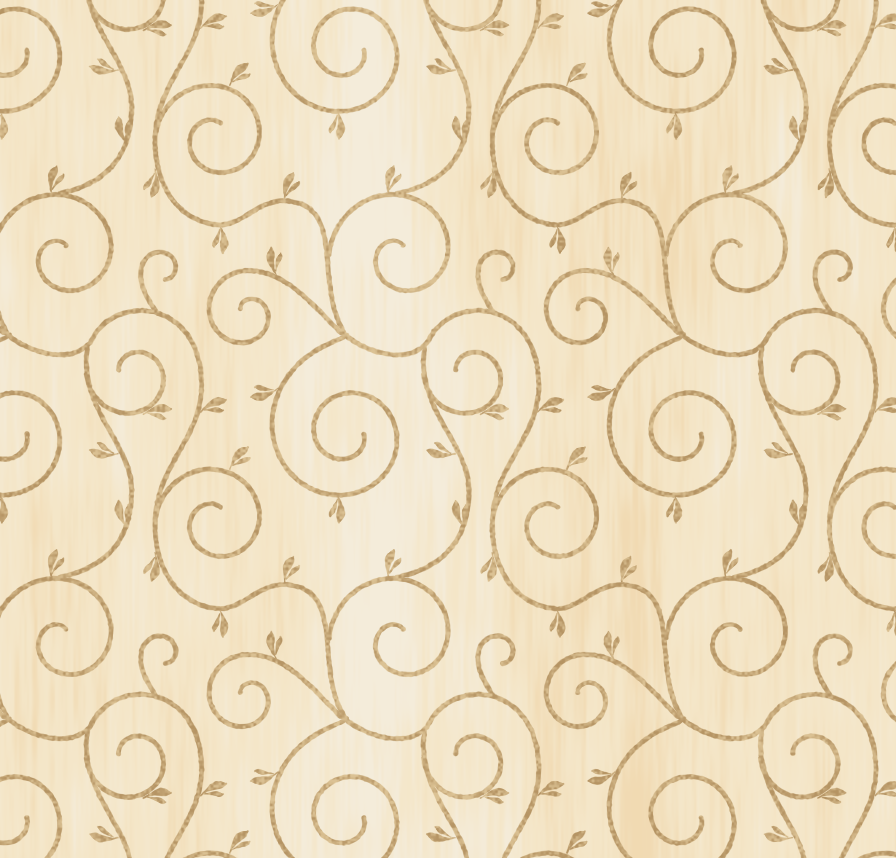
Write a Shadertoy shader that draws this pattern.

```glsl
#define VIEW_WIDTH 768.0
#define TILE vec2(289.0, 329.0)
#define LINE_HALF 2.1
#define CREAM_LIGHT vec3(0.955, 0.925, 0.855)
#define CREAM_MID vec3(0.957, 0.902, 0.785)
#define CREAM_DARK vec3(0.945, 0.855, 0.700)
#define INK_LIGHT vec3(0.86, 0.76, 0.58)
#define INK_DARK vec3(0.71, 0.58, 0.39)
#define TAU 6.2832

float hash(vec2 p) {
    vec3 q = fract(p.xyx * 0.1031);
    q += dot(q, q.yzx + 33.33);
    return fract((q.x + q.y) * q.z);
}

float noise(vec2 p) {
    vec2 i = floor(p), f = fract(p);
    f = f * f * (3.0 - 2.0 * f);
    return mix(mix(hash(i), hash(i + vec2(1, 0)), f.x),
               mix(hash(i + vec2(0, 1)), hash(i + 1.0), f.x), f.y);
}

// Nearest repeat of an offset
vec2 wrap(vec2 d) { return d - TILE * floor(d / TILE + 0.5); }

vec2 polar(float turns) { return vec2(cos(turns * TAU), sin(turns * TAU)); }

// shape: outer radius, inner radius, easing; start and sweep are in turns
float spiral(vec2 p, vec2 centre, vec3 shape, float start, float sweep) {
    vec2 d = wrap(p - centre);
    float way = sign(sweep), span = abs(sweep), best = 1e3;
    float a = fract((atan(d.y, d.x) / TAU - start) * way);
    for (int i = -1; i < 3; i++) {
        float t = clamp(a + float(i), 0.0, span);
        float r = mix(shape.x, shape.y, pow(t / span, shape.z));
        best = min(best, length(d - r * polar(start + way * t)));
    }
    return best;
}

// Distance to a cubic curve
float stem(vec2 p, vec2 a, vec2 b, vec2 c, vec2 e) {
    vec2 middle = 0.5 * (a + e), prev = a - middle;
    vec2 d = wrap(p - middle);
    float best = 1e3;
    for (int i = 1; i <= 12; i++) {
        float t = float(i) / 12.0, u = 1.0 - t;
        vec2 next = u*u*u*a + 3.0*u*u*t*b + 3.0*u*t*t*c + t*t*t*e - middle;
        vec2 s = next - prev, q = d - prev;
        best = min(best, length(q - s * clamp(dot(q, s) / dot(s, s), 0.0, 1.0)));
        prev = next;
    }
    return best;
}

// Long bud with a shorter side lobe
float leaf(vec2 p, vec2 root, float turns) {
    vec2 d = wrap(p - root), axis = polar(turns);
    d = vec2(dot(d, axis), dot(d, vec2(-axis.y, axis.x)));
    float best = 1e3;
    for (int i = 0; i < 2; i++) {
        float side = float(i), size = 24.0 - 10.0 * side;
        vec2 q = d - vec2(4.0 * side, 0.0);
        float t = clamp(q.x / size, 0.0, 1.0);
        float bend = mix(-2.5 * sin(TAU * 0.5 * t), 7.0 * t, side);
        float girth = 0.7 + (2.9 - side) * sin(TAU * 0.5 * t * t);
        best = min(best, length(q - vec2(t * size, bend)) - girth);
    }
    return best;
}

float vines(vec2 p) {
    // Scrolls
    float d = spiral(p, vec2(297, 372), vec3(85, 15, 0.6), 0.75, -1.75);
    d = min(d, spiral(p, vec2(343, 218), vec3(61, 8, 1.0), 0.5, 1.3));
    d = min(d, spiral(p, vec2(403, 321), vec3(40, 13, 1.0), 0.5, -0.95));
    d = min(d, spiral(p, vec2(474, 447), vec3(52, 13, 1.0), 0.5, 1.3));
    d = min(d, spiral(p, vec2(211, 268), vec3(36, 6, 1.25), 0.75, -1.15));
    d = min(d, spiral(p, vec2(139, 231), vec3(18, 9, 1.0), 0.5, 0.7));
    // Main winding stem
    d = min(d, stem(p, vec2(292, 284), vec2(312, 303), vec2(350, 313), vec2(366, 294)));
    d = min(d, stem(p, vec2(366, 294), vec2(385, 250), vec2(462, 255), vec2(462, 330)));
    d = min(d, stem(p, vec2(462, 330), vec2(462, 375), vec2(424, 398), vec2(422, 445)));
    d = min(d, stem(p, vec2(422, 445), vec2(420, 485), vec2(440, 520), vec2(478, 522)));
    d = min(d, stem(p, vec2(478, 522), vec2(500, 520), vec2(510, 500), vec2(535, 501)));
    d = min(d, stem(p, vec2(246, 172), vec2(298, 176), vec2(268, 245), vec2(296, 287)));
    // Side stems
    d = min(d, stem(p, vec2(364, 296), vec2(355, 350), vec2(402, 380), vec2(402, 420)));
    d = min(d, stem(p, vec2(402, 420), vec2(402, 465), vec2(378, 487), vec2(340, 495)));
    d = min(d, stem(p, vec2(292, 285), vec2(268, 262), vec2(245, 231), vec2(212, 232)));
    d = min(d, stem(p, vec2(134, 268), vec2(126, 255), vec2(119, 245), vec2(121, 231)));
    d -= LINE_HALF;
    // Leaves: root and direction
    vec3 leaves[12] = vec3[12](
        vec3(289, 424, 0.24), vec3(238, 333, 0.45), vec3(390, 389, 0.52),
        vec3(398, 452, 0.70), vec3(461, 353, 0.93), vec3(486, 402, 0.86),
        vec3(412, 355, 0.97), vec3(333, 495, 0.78), vec3(188, 193, 0.23),
        vec3(244, 171, 0.80), vec3(133, 145, 0.27), vec3(237, 236, 0.72));
    for (int i = 0; i < 12; i++) d = min(d, leaf(p, leaves[i].xy, leaves[i].z));
    return d;
}

float band(float x, float centre, float width) {
    float t = (x - centre) / width;
    return exp(-t * t);
}

// Cream cloth with soft panels and vertical streaks
vec3 cloth(vec2 p) {
    float glow = band(p.x, 325.0, 75.0);
    float tone = 0.42 + 0.4 * glow - 0.2 * band(p.x, 540.0, 45.0) + 0.12 * band(p.x, 640.0, 50.0);
    tone += 0.40 * (noise(p / vec2(26, 170)) - 0.5);
    tone += 0.32 * (noise(p / vec2(5, 120) + 40.0) - 0.5);
    tone += 0.22 * (noise(p / vec2(2.2, 30) + 90.0) - 0.5);
    tone += 0.16 * (noise(p / vec2(45, 40) + 7.0) - 0.5);
    vec3 col = mix(CREAM_DARK, CREAM_MID, smoothstep(0.0, 0.5, tone));
    return mix(col, CREAM_LIGHT, smoothstep(0.45, 0.95, tone));
}

void mainImage(out vec4 fragColor, in vec2 fragCoord) {
    float pixel = VIEW_WIDTH / iResolution.x;
    vec2 p = vec2(fragCoord.x, iResolution.y - fragCoord.y) * pixel;
    float d = vines(p) + 0.7 * (noise(p / 2.5) - 0.5);
    // Twisted thread, paler over the bright panel
    float thread = noise(p / 2.3 + 15.0) * 0.7 + 0.3 * noise(p / 40.0);
    thread += 0.15 * band(p.x, 325.0, 90.0);
    vec3 ink = mix(INK_DARK, INK_LIGHT, smoothstep(0.15, 0.95, thread));
    float cover = 1.0 - smoothstep(-0.8 * pixel, 0.8 * pixel, d);
    fragColor = vec4(mix(cloth(p), ink, cover), 1.0);
}
```
